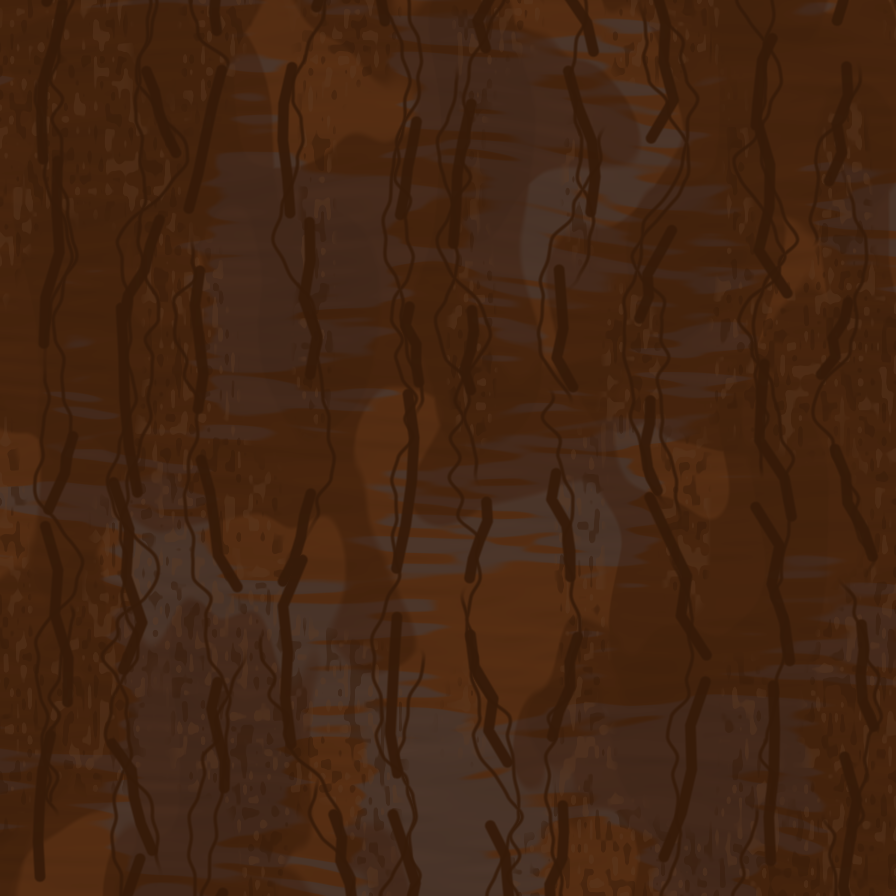
Write a WebGL 1 fragment shader that draws this texture.

```glsl
precision highp float;
uniform vec2 u_resolution;

const vec3 RUST = vec3(0.33, 0.175, 0.07);
const vec3 GREY = vec3(0.288, 0.205, 0.16);
const vec3 BROWN = vec3(0.274, 0.14, 0.05);
const vec3 UMBER = vec3(0.268, 0.163, 0.107);
const vec3 CRACK = vec3(0.208, 0.102, 0.032);
const vec3 FLECK = vec3(0.36, 0.225, 0.13);
const float COLUMNS = 10.0;
const float STROKE_PITCH = 0.2;
const float STROKE_RADIUS = 0.006;
const float HAIR_RADIUS = 0.0019;
const float EDGE = 0.0016;
const float GREY_LEVEL = 0.54;
const float SHADE_LEVEL = 0.465;

float hash(vec2 p) {
  vec3 q = fract(vec3(p.xyx) * 0.1031);
  q += dot(q, q.yzx + 33.33);
  return fract((q.x + q.y) * q.z);
}

float noise(vec2 p) {
  vec2 i = floor(p);
  vec2 f = fract(p);
  f = f * f * (3.0 - 2.0 * f);
  float low = mix(hash(i), hash(i + vec2(1.0, 0.0)), f.x);
  float high = mix(hash(i + vec2(0.0, 1.0)), hash(i + 1.0), f.x);
  return mix(low, high, f.y);
}

float segmentDistance(vec2 p, vec2 a, vec2 b) {
  vec2 d = b - a;
  return length(p - a - d * clamp(dot(p - a, d) / dot(d, d), 0.0, 1.0));
}

float columnCentre(float column, float y) {
  float sway = noise(vec2(column * 7.3 + 40.0, y * 3.5 + 20.0)) - 0.5;
  return (column + 0.5) / COLUMNS + 0.075 * sway;
}

// Short bent strokes with round ends, stacked along one column
float strokeDistance(vec2 p, float column) {
  float nearest = 1.0;
  for (int j = 0; j < 6; j++) {
    vec2 id = vec2(column * 5.0 + 11.0, float(j) * 9.0 + 3.0);
    float span = mix(0.08, 0.21, hash(id));
    float start = (float(j) - hash(vec2(column, 71.0)) + 0.25 * hash(id + 2.0)) * STROKE_PITCH;
    float lean = 0.06 * (hash(id + 4.0) - 0.5);
    vec2 previous = vec2(0.0);
    for (int k = 0; k < 5; k++) {
      float t = float(k) / 4.0;
      float y = start + span * t;
      float kink = 0.14 * span * (hash(id + vec2(float(k) * 3.0, 50.0)) - 0.5);
      vec2 point = vec2(columnCentre(column, y) + lean * (t - 0.5) + kink, y);
      if (k > 0) nearest = min(nearest, segmentDistance(p, previous, point));
      previous = point;
    }
  }
  return nearest;
}

float hairPath(float y, float column, float strand) {
  vec2 id = vec2(column * 13.0 + strand * 5.0 + 7.0, 90.0);
  float wave = noise(id + vec2(0.0, y * 11.0)) - 0.5;
  float wiggle = noise(id + vec2(31.0, y * 45.0)) - 0.5;
  return columnCentre(column, y) + 0.06 * wave + 0.016 * wiggle;
}

float hairCover(vec2 p, float column, float strand) {
  float x = hairPath(p.y, column, strand);
  float slope = (hairPath(p.y + 0.002, column, strand) - x) / 0.002;
  float d = abs(p.x - x) / sqrt(1.0 + slope * slope);
  float presence = noise(vec2(column * 3.0 + strand * 17.0, p.y * 5.0 + 60.0));
  float level = mix(0.2, 0.5, strand);
  return smoothstep(level, level + 0.06, presence)
       * (1.0 - smoothstep(HAIR_RADIUS - EDGE, HAIR_RADIUS + EDGE, d));
}

float blotch(vec2 p, vec2 scale, float seed) {
  float n = 0.8 * noise(p * scale + seed) + 0.2 * noise(p * scale * 2.3 + seed + 9.0);
  return smoothstep(SHADE_LEVEL - 0.015, SHADE_LEVEL + 0.015, n);
}

// Thin brush marks, nearly level, with a given slant
float brush(vec2 p, float slant, float seed) {
  float bend = 0.04 * noise(p * 4.0 + seed);
  return noise(vec2(p.x * 11.0, (p.y + slant * p.x + bend) * 105.0) + seed);
}

void main() {
  vec2 p = gl_FragCoord.xy / min(u_resolution.x, u_resolution.y);
  vec2 warped = p + 0.05 * vec2(noise(p * 7.0 + 5.0), noise(p * 6.0 + 25.0));

  // Rust and grey ground, torn by near-horizontal brush streaks
  float streak = mix(brush(p, 0.08, 130.0), brush(p, -0.12, 410.0), 0.35);
  float border = smoothstep(0.36, 0.5, abs(p.x - 0.5));
  float patches = 0.6 * noise(warped * vec2(10.0, 6.5) + 14.0) + 0.4 * streak - 0.1 * border;
  float grey = smoothstep(GREY_LEVEL - 0.03, GREY_LEVEL + 0.03, patches);

  // Two translucent washes in tall rounded blotches
  float washA = blotch(warped, vec2(11.0, 4.5), 33.0);
  float washB = blotch(warped, vec2(9.0, 5.5), 67.0);
  vec3 color = mix(mix(RUST, GREY, grey), mix(BROWN, UMBER, grey), max(washA, washB));
  color *= 1.0 - 0.04 * washA * washB;
  color *= 1.0 + 0.1 * (streak - 0.5);

  // Small upright flecks gathered in loose bands
  float band = smoothstep(0.52, 0.66, noise(p * vec2(17.0, 5.0) + 200.0));
  float grain = noise(p * vec2(150.0, 75.0) + 300.0);
  color = mix(color, FLECK, 0.4 * band * smoothstep(0.7, 0.8, grain));
  color = mix(color, CRACK, 0.45 * band * smoothstep(0.3, 0.2, grain));

  // Fine hairs and broad cracks
  float hair = 0.0;
  float crack = 1.0;
  for (int i = 0; i < 10; i++) {
    float column = float(i);
    hair = max(hair, max(hairCover(p, column, 0.0), hairCover(p, column, 1.0)));
    crack = min(crack, strokeDistance(p, column));
  }
  color = mix(color, CRACK, 0.9 * hair);
  color = mix(color, CRACK, 0.95 * (1.0 - smoothstep(STROKE_RADIUS - EDGE, STROKE_RADIUS + EDGE, crack)));
  gl_FragColor = vec4(color, 1.0);
}
```
